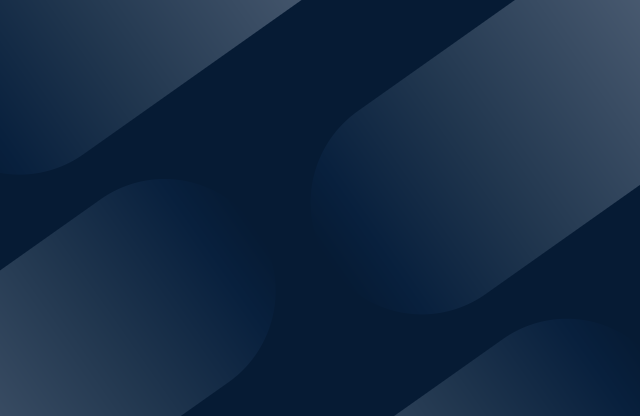
This background is drawn by a WebGL 2 fragment shader. Its source:

```glsl
#version 300 es
// Diagonal rounded bars fading out of a deep navy ground.
precision highp float;

uniform vec2 u_resolution;
out vec4 outColor;

// Layout, in units of the canvas height
const float ASPECT = 1.548;
const float RADIUS = 0.2688;
const vec2 AXIS = vec2(0.8181, 0.5750);
const vec2 RISING_START = vec2(0.047, 0.849);
const vec2 FALLING_START = vec2(0.398, 0.301);
const vec2 BAR_STEP = vec2(0.973, -0.336);

// Colours from the ground to the bright end of a bar
const vec3 GROUND = vec3(0.023, 0.105, 0.204);
const vec3 NAVY = vec3(0.031, 0.125, 0.240);
const vec3 STEEL = vec3(0.130, 0.215, 0.310);
const vec3 SLATE = vec3(0.280, 0.348, 0.435);

// Gradient stops, measured along the bar from its round tip
const float NAVY_STOP = 0.12;
const float STEEL_STOP = 0.456;
const float SLATE_STOP = 0.98;

float ramp(float a, float b, float x) {
    return clamp((x - a) / (b - a), 0.0, 1.0);
}

// Position along and across a bar that runs from center towards heading
vec2 barSpace(vec2 p, vec2 center, vec2 heading) {
    vec2 q = p - center;
    return vec2(dot(q, heading), dot(q, vec2(-heading.y, heading.x)));
}

// Signed distance to a bar with one round end and no far end
float barDistance(vec2 q) {
    return length(vec2(min(q.x, 0.0), q.y)) - RADIUS;
}

vec3 barColor(float along) {
    vec3 color = mix(GROUND, NAVY, ramp(0.0, NAVY_STOP, along));
    color = mix(color, STEEL, ramp(NAVY_STOP, STEEL_STOP, along));
    return mix(color, SLATE, ramp(STEEL_STOP, SLATE_STOP, along));
}

void main() {
    vec2 p = gl_FragCoord.xy / u_resolution * vec2(ASPECT, 1.0);
    float pixel = 1.0 / u_resolution.y;
    vec3 color = GROUND;

    // Two rows of bars, one heading up and right, one down and left
    for (int row = 0; row < 2; row++) {
        vec2 start = row == 0 ? RISING_START : FALLING_START;
        vec2 heading = row == 0 ? AXIS : -AXIS;
        for (int i = 0; i < 2; i++) {
            vec2 q = barSpace(p, start + float(i) * BAR_STEP, heading);
            float cover = clamp(0.5 - barDistance(q) / pixel, 0.0, 1.0);
            color = mix(color, barColor(q.x + RADIUS), cover);
        }
    }

    outColor = vec4(color, 1.0);
}
```
